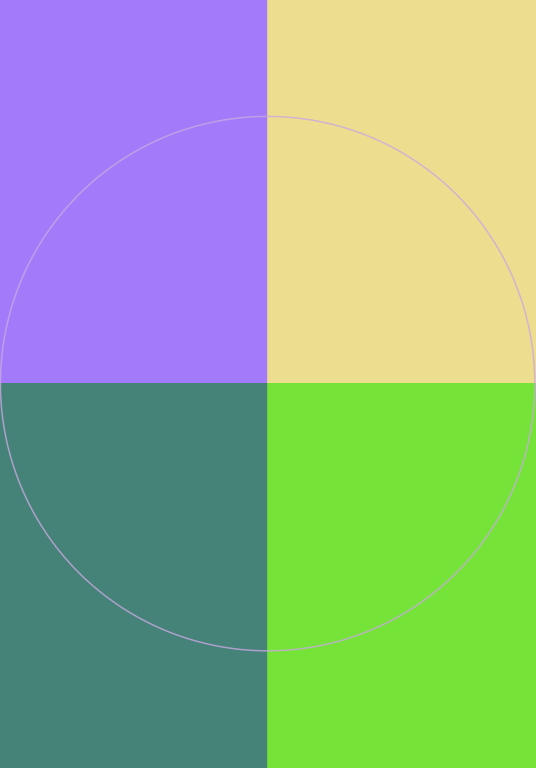
This background is drawn by a Shadertoy shader. Its source:

```glsl
const vec3 VIOLET = vec3(0.64, 0.48, 0.98);
const vec3 SAND   = vec3(0.93, 0.87, 0.56);
const vec3 TEAL   = vec3(0.27, 0.51, 0.47);
const vec3 GREEN  = vec3(0.46, 0.89, 0.22);
const vec3 LILAC  = vec3(0.78, 0.66, 0.88);

// Smooth step from 0 to 1 across one pixel at the edge
float edgeMask(float signedDist, float pixel) {
    return clamp(signedDist / pixel + 0.5, 0.0, 1.0);
}

// Coverage of a thin circle outline
float ringMask(vec2 p, float radius, float width, float pixel) {
    float dist = abs(length(p) - radius);
    return edgeMask(0.5 * width - dist, pixel);
}

// Four flat colours meeting at the origin of p
vec3 quadrants(vec2 p, float pixel) {
    float right = edgeMask(p.x, pixel);
    float top = edgeMask(p.y, pixel);
    return mix(mix(TEAL, GREEN, right), mix(VIOLET, SAND, right), top);
}

void mainImage(out vec4 fragColor, in vec2 fragCoord) {
    // Lengths are measured in canvas widths
    float pixel = 1.0 / iResolution.x;
    vec2 uv = fragCoord * pixel;
    float aspect = iResolution.y * pixel;

    vec2 crossing = vec2(0.4985, 0.5013 * aspect);
    vec2 ringCenter = vec2(0.4993, 0.5005 * aspect);

    vec3 color = quadrants(uv - crossing, pixel);

    // Fine outline over the quadrants
    float ring = ringMask(uv - ringCenter, 0.4985, 0.0028, pixel);
    color = mix(color, LILAC, 0.8 * ring);

    fragColor = vec4(color, 1.0);
}
```
